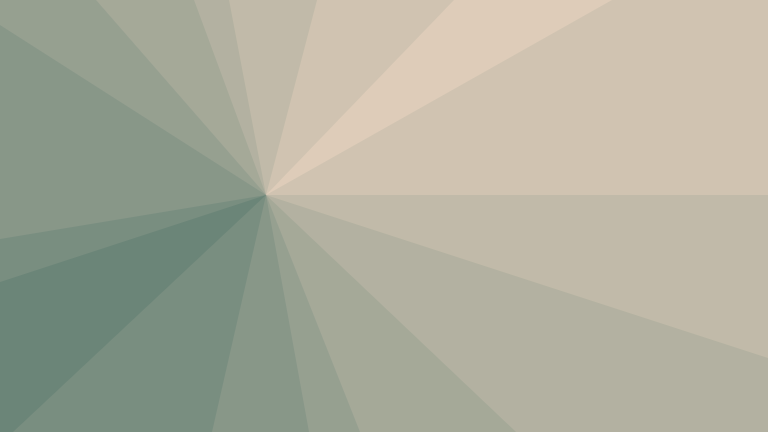
Write a Shadertoy shader that draws this background.

```glsl
// Ray angles in degrees, counterclockwise from the left
const float rayAngles[16] = float[16](
    -170.61, -161.89, -136.87, -102.84, -79.72, -68.37, -43.47, -17.99,
    0.0, 29.41, 46.05, 75.34, 100.74, 110.27, 131.08, 147.42);

// Smooth 0 to 1 coverage on the counterclockwise side of a ray
float rayCoverage(float angle, float radius, float rayAngle) {
    float turn = clamp(angle - radians(rayAngle), -1.5708, 1.5708);
    return clamp(0.5 + radius * sin(turn) * iResolution.y, 0.0, 1.0);
}

void mainImage(out vec4 fragColor, in vec2 fragCoord) {
    // Polar coordinates around the hub of the fan
    vec2 p = (fragCoord - vec2(0.3464, 0.5486) * iResolution.xy) / iResolution.y;
    float radius = length(p);
    float angle = atan(p.y, p.x + 1e-6);

    // Each ray moves the tone one step: darkest at lower left, lightest above
    float tone = 2.0;
    for (int i = 0; i < 16; i++) {
        float toneStep = (i >= 2 && i < 10) ? 1.0 : -1.0;
        tone += toneStep * rayCoverage(angle, radius, rayAngles[i]);
    }

    // Nine even tones from deep sage to pale peach
    vec3 sage = vec3(0.420, 0.522, 0.471);
    vec3 peach = vec3(0.871, 0.800, 0.725);
    fragColor = vec4(mix(sage, peach, clamp(tone / 8.0, 0.0, 1.0)), 1.0);
}
```
